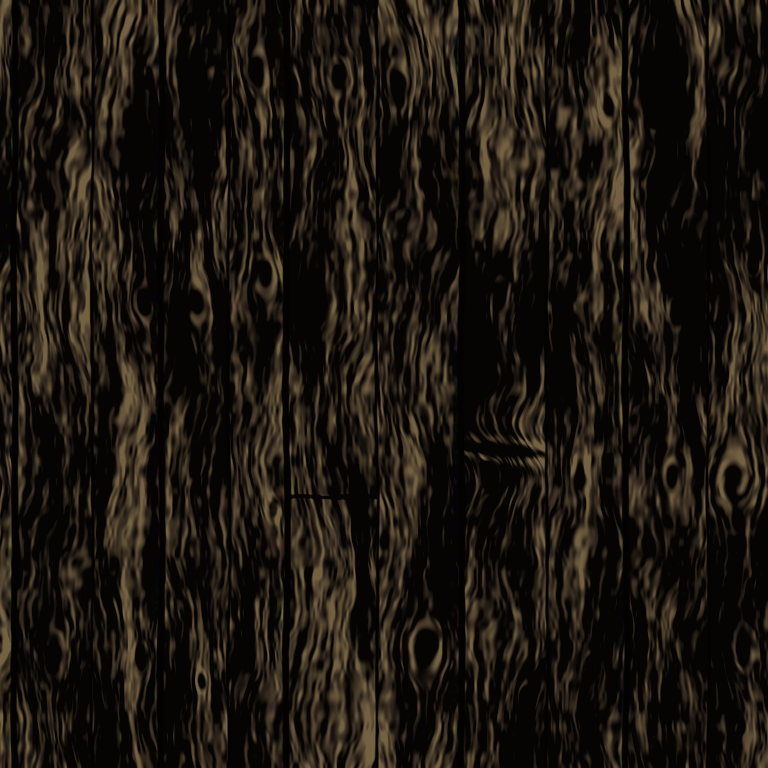
This texture is drawn by a WebGL 2 fragment shader. Its source:

```glsl
#version 300 es
precision highp float;
// Ten weathered vertical planks with dark seams, knots, cracks and worn edges.
// Stretched noise gives the grain; layered sines bend it, and a jittered
// cell grid places knots that push the grain lines aside.
uniform vec2 u_resolution;
out vec4 outColor;

const vec3 SHADOW = vec3(0.022, 0.014, 0.010);
const vec3 BROWN = vec3(0.20, 0.16, 0.115);
const vec3 STRAW = vec3(0.45, 0.38, 0.26);
const int PLANKS = 11;
const float SEAMS[12] = float[12](-0.08, 0.019, 0.120, 0.210, 0.298, 0.373,
                                  0.491, 0.601, 0.712, 0.815, 0.922, 1.02);
const float WIDE_SEAM = 0.0042;    // half widths, alternating
const float THIN_SEAM = 0.0019;
const float KNOT_ROWS = 4.0;
const float KNOT_CHANCE = 0.6;
const float BASE_TONE = 0.15;
const float JOINT_Y = 0.353;       // butt joint across one plank
const int JOINT_PLANK = 5;
const vec2 SPLIT = vec2(0.655, 0.414);
const int SPLIT_PLANK = 7;

float hash(vec2 p) {
    vec3 q = fract(p.xyx * vec3(0.1031, 0.1030, 0.0973));
    q += dot(q, q.yzx + 33.33);
    return fract((q.x + q.y) * q.z);
}

float noise(vec2 p) {
    vec2 i = floor(p), f = fract(p);
    f = f * f * (3.0 - 2.0 * f);
    return mix(mix(hash(i), hash(i + vec2(1, 0)), f.x),
               mix(hash(i + vec2(0, 1)), hash(i + vec2(1, 1)), f.x), f.y);
}

float waves(vec2 p, float phase) {
    return sin(p.x + 1.7 * p.y + phase)
         + 0.5 * sin(3.1 * p.y - 1.9 * p.x + 2.3 * phase)
         + 0.3 * sin(2.7 * p.x + 5.3 * p.y + 4.1 * phase);
}

// Knot of one plank cell: xy = offset from its centre, z = distance in radii.
vec3 knotAt(vec2 p, float left, float width, float seed) {
    float row = floor(p.y * KNOT_ROWS);
    vec2 id = vec2(seed, row + 17.0);
    vec2 centre = vec2(left + width * mix(0.2, 0.8, hash(id)),
                       (row + mix(0.35, 0.65, hash(id + 5.3))) / KNOT_ROWS);
    float radius = mix(0.005, 0.013, hash(id + 9.1));
    vec2 d = p - centre;
    float dist = length(d * vec2(1.0, 0.5)) / radius;
    return vec3(d, hash(id + 2.7) < KNOT_CHANCE ? dist : 99.0);
}

void main() {
    vec2 uv = gl_FragCoord.xy / u_resolution;
    float pixel = 1.0 / u_resolution.x;
    vec2 p = uv;
    p.x += 0.0011 * waves(vec2(3.0, 7.0) * uv, 0.0);

    // Find the plank and its two seams
    int plank = 0;
    for (int i = 1; i < PLANKS; i++) if (p.x >= SEAMS[i]) plank = i;
    float left = SEAMS[plank], right = SEAMS[plank + 1];
    bool wideLeft = plank % 2 == 1;
    float seed = float(plank) * 3.7 + 1.0;

    // Bend the grain, then open it around knots
    vec3 knot = knotAt(p, left, right - left, seed);
    float bulge = 0.8 * exp(-0.3 * knot.z * knot.z);
    vec2 grain = p;
    grain.x += 0.008 * waves(p * vec2(18.0, 7.0), seed)
             + 0.0014 * waves(p * vec2(60.0, 35.0), seed * 1.3);
    grain.x -= knot.x * bulge;
    vec2 split = p - SPLIT;
    if (plank == SPLIT_PLANK)
        grain.x += 0.9 * split.y * exp(-pow(split.y / 0.05, 2.0));
    grain.x += seed;

    // Fibres, bands and blotches
    float tone = BASE_TONE
        + 1.25 * (noise(grain * vec2(210.0, 20.0)) - 0.5)
        + 0.85 * (noise(grain * vec2(300.0, 75.0)) - 0.5)
        + 0.75 * (noise(grain * vec2(45.0, 5.0)) - 0.5)
        + 0.65 * (noise(uv * vec2(14.0, 4.0) + seed) - 0.5)
        + 0.16 * (hash(vec2(seed, 8.0)) - 0.5);

    // Long dark cracks
    tone -= 0.6 * smoothstep(0.68, 0.82, noise(grain * vec2(30.0, 3.5) + 9.0));

    // Knots: dark heart and a pale broken rim
    tone -= 0.8 * smoothstep(1.1, 0.5, knot.z);
    tone += 0.35 * exp(-pow((knot.z - 1.4) * 3.0, 2.0));

    // Butt joint and torn split
    if (plank == JOINT_PLANK) {
        float joint = abs(p.y - JOINT_Y + 0.001 * waves(p * 80.0, 1.0));
        tone -= 0.7 * smoothstep(0.0025 + pixel, 0.0008, joint);
    }
    if (plank == SPLIT_PLANK) {
        float tear = split.y + 0.12 * split.x + 0.0015 * waves(p * 70.0, 2.0);
        tone -= 0.65 * exp(-pow(tear / 0.02, 2.0)) * cos(tear * 240.0);
    }

    // Worn pale rims, strongest beside the wide seams
    float toLeft = p.x - left, toRight = right - p.x;
    float wear = 0.4 + 0.9 * noise(vec2(seed, uv.y * 9.0));
    float rim = exp(-toRight / 0.009) * (wideLeft ? 0.16 : 0.5);
    tone += wear * (rim + 0.14 * exp(-toLeft / 0.007));

    vec3 color = mix(SHADOW, BROWN, clamp(tone / 0.42, 0.0, 1.0));
    color = mix(color, STRAW, clamp((tone - 0.42) / 0.58, 0.0, 1.0));

    // Faint tinted specks along the worn rims
    float speck = noise(uv * 260.0);
    vec3 tint = 0.5 + 0.5 * cos(6.28 * (noise(uv * vec2(30.0, 14.0)) + vec3(0.0, 0.33, 0.67)));
    if (!wideLeft)
        color += 0.22 * (tint - 0.4) * exp(-toRight / 0.005) * smoothstep(0.45, 0.8, speck);

    // Seams
    float ragged = 0.0016 * (noise(vec2(seed, uv.y * 60.0)) - 0.5);
    float gapLeft = toLeft - (wideLeft ? WIDE_SEAM : THIN_SEAM);
    float gapRight = toRight - (wideLeft ? THIN_SEAM : WIDE_SEAM);
    float wood = smoothstep(-pixel, pixel, min(gapLeft, gapRight) + ragged);
    outColor = vec4(max(mix(SHADOW * 0.5, color, wood), 0.0), 1.0);
}
```
